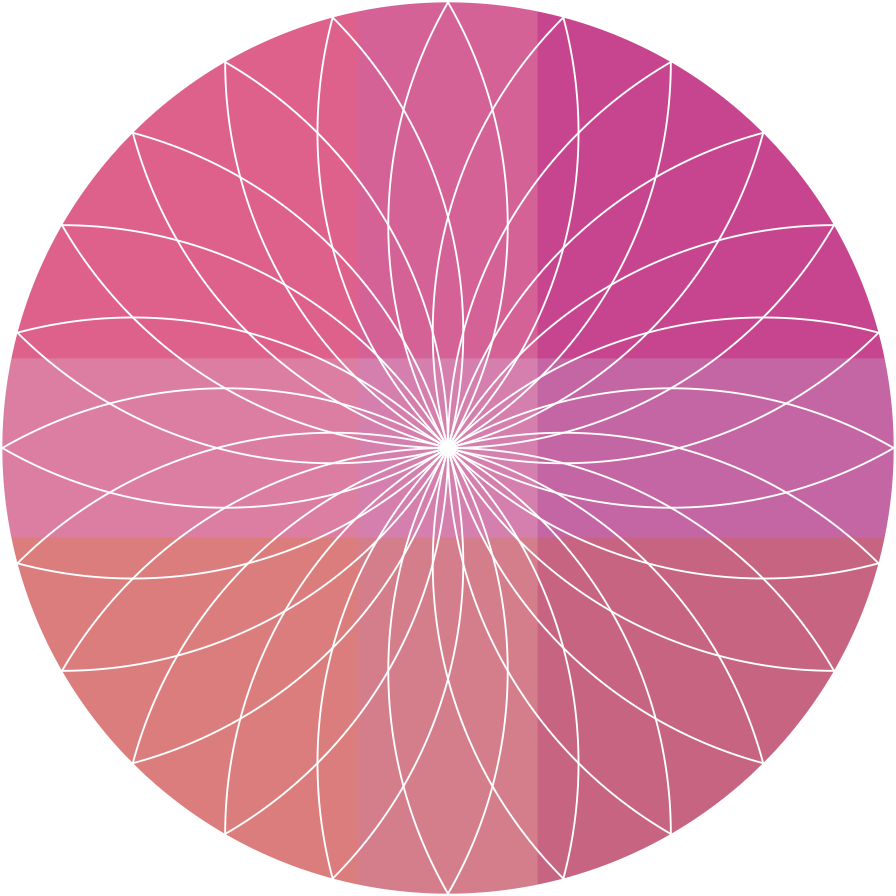
This background is drawn by a WebGL 2 fragment shader. Its source:

```glsl
#version 300 es
precision highp float;
// A disc of nine pink colour bands under a white rosette of 24 overlapping circles.

uniform vec2 u_resolution;
out vec4 fragColor;

const float TAU = 6.2831853;
const float RADIUS = 0.4974;

// Pixel-wide smooth coverage: 1 where the signed distance is negative.
float cover(float dist, float pixel) {
    return clamp(0.5 - dist / pixel, 0.0, 1.0);
}

// Three flat colours along one axis, split at 0.4 and 0.6.
vec3 bands(vec3 first, vec3 middle, vec3 last, float t, float pixel) {
    vec3 colour = mix(first, middle, cover(0.4 - t, pixel));
    return mix(colour, last, cover(0.6 - t, pixel));
}

// White strokes of equal circles centred on the rim, all meeting in the middle.
float rosette(vec2 p, float pixel) {
    float gap = 1.0;
    for (int i = 0; i < 24; i++) {
        float angle = TAU * float(i) / 24.0;
        vec2 centre = RADIUS * vec2(cos(angle), sin(angle));
        float stroke = abs(length(p - centre) - RADIUS) - 0.00105;
        gap *= 1.0 - cover(stroke, pixel);
    }
    return 1.0 - gap;
}

void main() {
    float pixel = 1.0 / min(u_resolution.x, u_resolution.y);
    vec2 p = (gl_FragCoord.xy - 0.5 * u_resolution) * pixel;
    vec2 uv = p + 0.5;

    // Colour rows, each divided into three columns
    vec3 bottom = bands(vec3(0.859, 0.490, 0.486), vec3(0.831, 0.494, 0.549),
                        vec3(0.776, 0.392, 0.506), uv.x, pixel);
    vec3 middle = bands(vec3(0.863, 0.494, 0.635), vec3(0.831, 0.498, 0.682),
                        vec3(0.769, 0.400, 0.643), uv.x, pixel);
    vec3 top = bands(vec3(0.867, 0.380, 0.541), vec3(0.831, 0.384, 0.592),
                     vec3(0.776, 0.271, 0.557), uv.x, pixel);
    vec3 colour = bands(bottom, middle, top, uv.y, pixel);

    // Rosette strokes, then the white surround
    colour = mix(colour, vec3(1.0), rosette(p, pixel));
    colour = mix(vec3(1.0), colour, cover(length(p) - RADIUS, pixel));
    fragColor = vec4(colour, 1.0);
}
```
